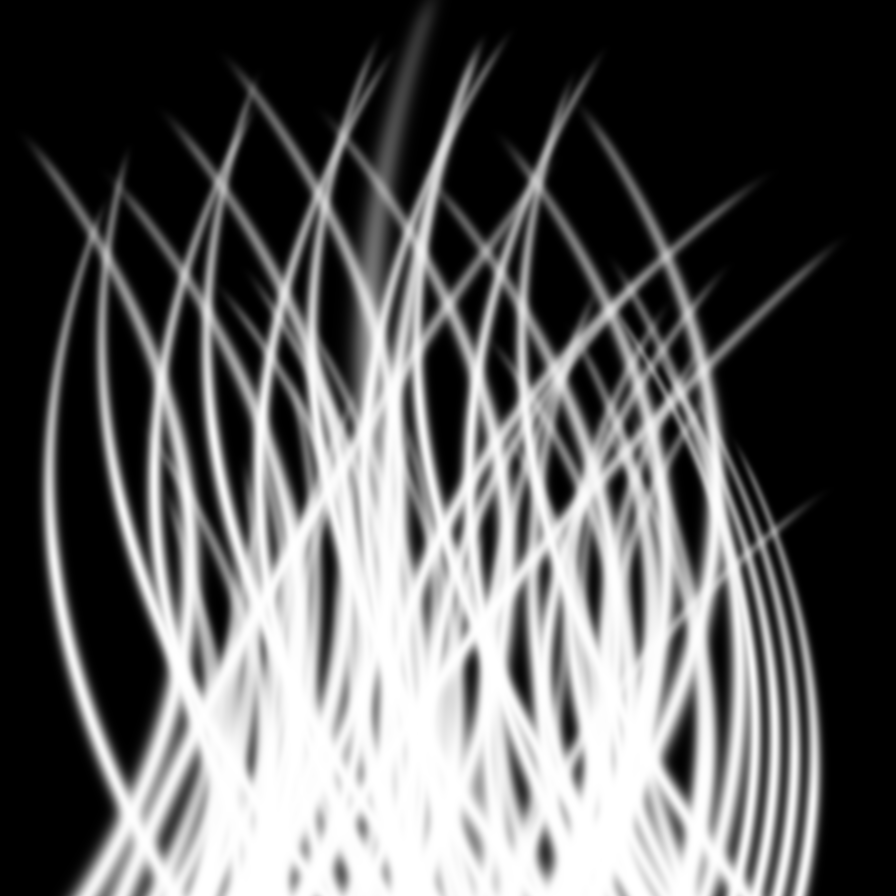
This background is drawn by a three.js fragment shader. Its source:

```glsl
// Pale grass-like strands rising from a dense white base into black.
// Each strand is a soft parabolic arc that thins and fades towards its tip;
// looped families of arcs and a few long sweeps are blended by screening.
varying vec2 vUv;

float hash(float n) {
  return fract(sin(n * 12.9898) * 43758.5);
}

// Arc x = vertex.x + bend * (y - vertex.y)^2, drawn from the bottom up to tip.
float strand(vec2 p, vec2 vertex, float bend, float tip, float width) {
  float rise = p.y - vertex.y;
  float slope = 2.0 * bend * rise;
  float offset = p.x - vertex.x - bend * rise * rise;
  float dist = offset / sqrt(1.0 + slope * slope);
  float w = width * mix(1.0, 0.4, clamp(p.y / tip, 0.0, 1.0));
  float left = tip - p.y;
  float fade = smoothstep(0.0, 0.06, left) * clamp(0.25 + 1.7 * left, 0.0, 0.95);
  return fade * exp(-dist * dist / (w * w));
}

float screenBlend(float base, float layer) {
  return 1.0 - (1.0 - base) * (1.0 - layer);
}

void main() {
  vec2 p = vUv;
  float light = 0.0;

  // Tall arcs whose tips lean left
  for (int n = 0; n < 8; n++) {
    float i = float(n);
    float sway = sin(1.5708 * i);
    vec2 vertex = vec2(0.213 + 0.0885 * i + 0.033 * sway, 0.375 - 0.078 * sway);
    float tip = 0.889 - 0.059 * sway - 0.0033 * (i - 3.0) * (i - 3.0);
    light = screenBlend(light, strand(p, vertex, -0.82, tip, 0.015));
  }

  // Arcs bowed to the left whose tips lean right
  for (int n = 0; n < 10; n++) {
    float i = float(n);
    float side = 1.0 - 2.0 * mod(i, 2.0);
    vec2 vertex = vec2(0.055 + 0.0586 * i, 0.543 - 0.078 * side);
    float tip = 0.974 - 0.0052 * (i - 6.0) * (i - 6.0);
    light = screenBlend(light, strand(p, vertex, 0.65, tip, 0.012));
  }

  // Thin outer arcs at the lower right
  for (int n = 0; n < 4; n++) {
    float i = float(n);
    vec2 vertex = vec2(0.909 - 0.022 * i, 0.155 + 0.01 * i);
    light = screenBlend(light, strand(p, vertex, -0.71, 0.52 + 0.05 * i, 0.009));
  }

  // Scattered shorter strands that thicken the base
  for (int n = 0; n < 46; n++) {
    float i = float(n) + 1.0;
    float lean = hash(i + 71.3) < 0.5 ? -1.0 : 1.0;
    float spread = pow(hash(i), 1.2);
    vec2 vertex = vec2(0.24 + 0.6 * spread, 0.12 + 0.26 * hash(i + 17.7));
    float bend = lean * (0.5 + 0.5 * hash(i + 33.1));
    float tip = 0.33 + 0.4 * hash(i + 52.9) * smoothstep(0.1, 0.45, vertex.x);
    light = screenBlend(light, strand(p, vertex, bend, tip, 0.013));
  }

  // Long sweeps crossing towards the upper right
  light = screenBlend(light, strand(p, vec2(0.43, 0.154), 1.0, 0.815, 0.014));
  light = screenBlend(light, strand(p, vec2(0.156, -0.693), 0.384, 0.743, 0.014));
  light = screenBlend(light, strand(p, vec2(-0.059, -0.953), 0.215, 0.83, 0.015));
  light = screenBlend(light, strand(p, vec2(0.56, -0.107), 1.15, 0.46, 0.012));

  // Upright pair at the crown: one crisp, one broad and dim
  light = screenBlend(light, strand(p, vec2(0.43, 0.375), 0.315, 0.965, 0.015));
  light = screenBlend(light, 0.55 * strand(p, vec2(0.411, 0.609), 0.46, 1.03, 0.027));

  gl_FragColor = vec4(vec3(light), 1.0);
}
```
